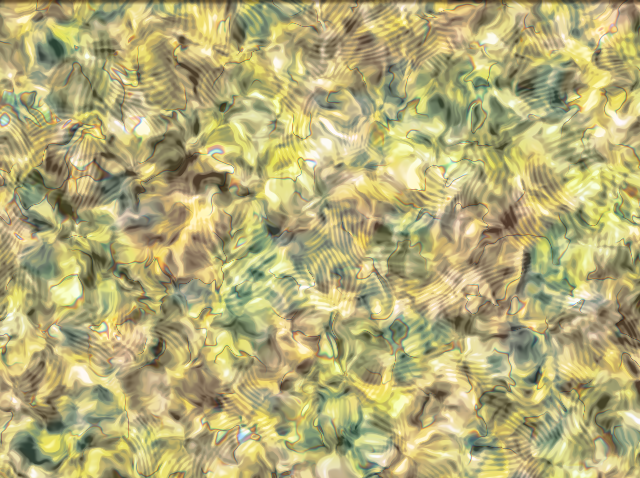
Give the GLSL for this texture, as a Shadertoy shader.

```glsl
// Polarised liquid-crystal mosaic: streaky olive and yellow grains with fine curved bands.

vec2 hash22(vec2 p) {
    vec3 h = fract(p.xyx * vec3(0.1031, 0.1030, 0.0973));
    h += dot(h, h.yzx + 33.33);
    return fract((h.xx + h.yz) * h.zy);
}

float noise(vec2 p) {
    vec2 cell = floor(p), f = fract(p);
    f = f * f * (3.0 - 2.0 * f);
    float low = mix(hash22(cell).x, hash22(cell + vec2(1, 0)).x, f.x);
    float high = mix(hash22(cell + vec2(0, 1)).x, hash22(cell + vec2(1, 1)).x, f.x);
    return mix(low, high, f.y);
}

vec2 noisePair(vec2 p) {
    return vec2(noise(p), noise(p + 57.3)) - 0.5;
}

// Blended cells, each with its own direction: x = tone, y = streaks, z = bands, w = hue
vec4 grains(vec2 p, float scale) {
    vec2 q = p * scale, cell = floor(q);
    vec4 sum = vec4(0.0);
    float total = 0.0;
    for (int j = -1; j <= 1; j++)
    for (int i = -1; i <= 1; i++) {
        vec2 id = cell + vec2(i, j);
        vec2 seed = hash22(id + scale);
        vec2 trait = hash22(id + scale + 31.7);
        vec2 offset = q - id - seed;
        float weight = exp(-14.0 * dot(offset, offset));
        float angle = 6.2832 * trait.x;
        vec2 axis = vec2(cos(angle), sin(angle));
        vec2 local = vec2(dot(offset, axis), dot(offset, vec2(-axis.y, axis.x)));
        local.y += (seed.x - 0.5) * 1.3 * local.x * local.x;
        float streak = noise(local * vec2(1.3, 4.0) + id * 7.0) - 0.5;
        float pitch = (390.0 + 230.0 * seed.y) / scale;
        float band = sin(local.y * pitch + 4.0 * streak);
        sum += weight * vec4(trait.y - 0.5, streak, band, seed.y - 0.5);
        total += weight;
    }
    return sum / total;
}

// Colour ramp indexed by brightness
vec3 crystalColor(float tone) {
    vec3 color = mix(vec3(0.29, 0.25, 0.16), vec3(0.53, 0.49, 0.37), smoothstep(0.22, 0.49, tone));
    color = mix(color, vec3(0.64, 0.61, 0.44), smoothstep(0.47, 0.60, tone));
    color = mix(color, vec3(0.78, 0.70, 0.47), smoothstep(0.60, 0.70, tone));
    color = mix(color, vec3(0.93, 0.88, 0.56), smoothstep(0.70, 0.86, tone));
    return mix(color, vec3(1.0, 0.98, 0.86), smoothstep(0.90, 1.10, tone));
}

void mainImage(out vec4 fragColor, in vec2 fragCoord) {
    vec2 p = fragCoord / iResolution.y;

    // Bend the space so that grain borders become ragged
    vec2 q = p + 0.035 * noisePair(p * 16.0) + 0.014 * noisePair(p * 48.0 + 9.0);
    vec4 large = grains(p + 0.03 * noisePair(p * 14.0), 9.0);
    vec4 small = grains(q, 21.0);

    // Brightness from facets, streaks and fine speckle
    float tone = 0.72 + 0.10 * large.x + 0.30 * large.y;
    tone += 0.22 * small.x + 0.46 * small.y;
    tone += 0.36 * (noise(q * 46.0 + 3.0) - 0.5);
    tone += 0.16 * (noise(q * 95.0) - 0.5);

    // Fine bands show only in patches
    float patches = smoothstep(0.35, 0.70, noise(p * 10.0 + 21.0));
    tone += 0.085 * large.z * patches + 0.035 * small.z * (1.0 - patches);

    // Dark clumps between the grains
    float clump = smoothstep(0.60, 0.82, noise(q * 27.0 + 71.0));
    tone -= 0.20 * clump * (1.0 - 0.6 * patches);
    vec3 color = crystalColor(tone);

    // Yellow, cream, teal and pink casts
    float warmth = noise(q * 24.0 + 40.0) - 0.5 + 0.5 * small.w;
    color.b -= 0.30 * warmth * smoothstep(0.45, 0.90, tone);
    float teal = smoothstep(0.52, 0.80, noise(q * 13.0 + 88.0));
    color += teal * vec3(-0.10, 0.0, 0.05) * smoothstep(0.95, 0.60, tone);
    color += vec3(0.07, -0.04, 0.03) * large.w;

    // Thin fissures with coloured fringes
    float crack = noise(q * 25.0 + 130.0) - 0.5 + 0.35 * small.y;
    vec3 fissure = 1.0 - smoothstep(0.0, 0.06, abs(crack + vec3(-0.025, 0.0, 0.025)));
    color *= 1.0 - 0.36 * fissure * smoothstep(0.40, 0.65, noise(p * 19.0 + 5.0));

    // Shaded strip along the top edge
    color *= mix(vec3(1.0), vec3(0.55, 0.50, 0.46), smoothstep(0.988, 0.999, p.y));
    fragColor = vec4(clamp(color, 0.0, 1.0), 1.0);
}
```
